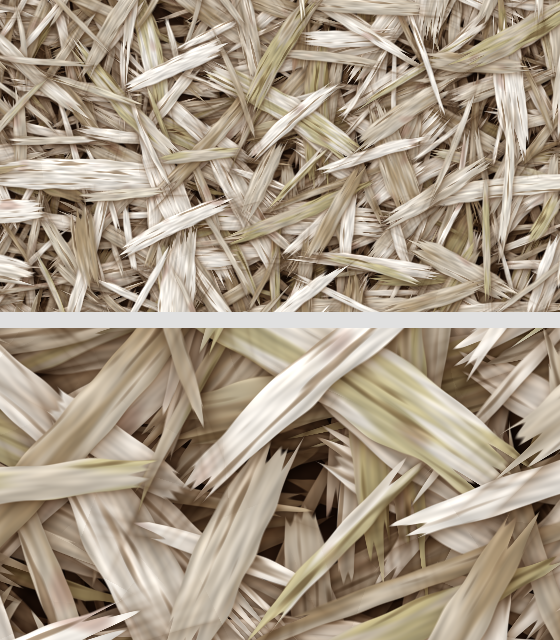
Top: the whole. Bottom: its middle third, enlarged.
Reproduce this texture procedurally as a Shadertoy shader.

```glsl
// Draws a dense heap of shredded, pale plant fibres with frayed ends and dark gaps.

vec3 hash3(vec2 p) {
    vec3 q = fract(p.xyx * vec3(0.1031, 0.1030, 0.0973));
    q += dot(q, q.yxz + 33.33);
    return fract((q.xxy + q.yzz) * q.zyx);
}

// Gradient noise, roughly -1 to 1
float noise(vec2 p) {
    vec2 i = floor(p), f = fract(p);
    vec2 u = f * f * f * (f * (f * 6.0 - 15.0) + 10.0);
    float a = dot(hash3(i).xy * 2.0 - 1.0, f);
    float b = dot(hash3(i + vec2(1, 0)).xy * 2.0 - 1.0, f - vec2(1, 0));
    float c = dot(hash3(i + vec2(0, 1)).xy * 2.0 - 1.0, f - vec2(0, 1));
    float d = dot(hash3(i + 1.0).xy * 2.0 - 1.0, f - 1.0);
    return 1.5 * mix(mix(a, b, u.x), mix(c, d, u.x), u.y);
}

// Matrix into a frame whose x axis points along the given angle
mat2 turn(float a) {
    float c = cos(a), s = sin(a);
    return mat2(c, -s, s, c);
}

// Colour of a strip at q: x along the grain, y across it
vec3 stripColour(vec2 q, vec2 seed, vec3 traits) {
    float patches = noise(vec2(q.x * 8.0, q.y * 30.0) + seed);
    float grain = noise(vec2(q.x * 6.0, q.y * 90.0) + seed.yx);
    float fineGrain = noise(vec2(q.x * 22.0, q.y * 150.0) + seed + 9.0);
    float tone = traits.y + 0.35 * patches + 0.25 * grain;

    vec3 colour = mix(vec3(0.66, 0.575, 0.45), vec3(0.79, 0.745, 0.675), smoothstep(-0.1, 0.25, tone));
    colour = mix(colour, vec3(0.95, 0.93, 0.90), smoothstep(0.25, 0.8, tone));
    // Green rind and reddish stains
    float rind = smoothstep(0.78, 0.9, traits.z) * smoothstep(-0.4, 0.3, grain + patches);
    colour = mix(colour, vec3(0.64, 0.59, 0.37), 0.65 * rind);
    float stain = noise(q * vec2(12.0, 22.0) + seed + 31.0);
    colour = mix(colour, vec3(0.60, 0.42, 0.35), 0.4 * smoothstep(0.35, 0.75, stain));
    // Dark cracks between fibres, warm where they are deep
    colour *= 1.0 + 0.11 * grain + 0.16 * fineGrain;
    float crack = smoothstep(0.25, 0.65, grain - 0.35 * fineGrain);
    return colour * (1.0 - crack * vec3(0.32, 0.39, 0.47));
}

// Lays one strip over the colour below it, with its contact shadow
void layStrip(inout vec3 colour, vec2 offset, vec2 centre, float size, vec3 lit, vec2 id) {
    vec3 shape = hash3(id), traits = hash3(id + 57.3);
    float lean = mix(-1.0, 0.75, smoothstep(0.45, 1.1, centre.x));
    mat2 frame = turn(lean + 2.7 * (shape.x - 0.5));
    vec2 q = frame * offset;
    q.y += (traits.x - 0.5) * 0.16 * q.x * q.x / size;

    float halfLength = size * mix(0.55, 1.02, shape.y);
    float halfWidth = size * mix(0.03, 0.17, shape.z * shape.z) + 0.0025;
    if (abs(q.x) > halfLength * 1.2 + 0.04 || abs(q.y) > halfWidth + 0.06) return;

    // Straight outline with rough sides and deeply splintered ends
    vec2 seed = shape.yz * 90.0;
    float fray = noise(vec2(q.x * 4.0, q.y * 110.0) + seed);
    float rough = noise(vec2(q.x * 18.0, sign(q.y) * 5.0) + seed);
    float taper = 1.0 - 0.28 * smoothstep(0.3, 1.0, abs(q.x) / halfLength) + 0.3 * (traits.y - 0.5) * q.x / halfLength;
    float side = abs(q.y) - halfWidth * taper * (1.0 + 0.1 * rough) - 0.002 * (fray + rough);
    float end = abs(q.x) - halfLength * (0.88 + 0.38 * fray);
    float dist = max(side, end * 0.25);

    // Light comes from the upper left; shadows keep a warm brown tint
    vec2 light = frame * vec2(-0.5, 0.8);
    float facing = clamp(q.y / halfWidth, -1.0, 1.0) * light.y;
    float shadow = (0.31 - 0.2 * facing) * exp(-max(dist, 0.0) * 105.0);
    colour *= 1.0 - shadow * vec3(0.80, 0.98, 1.16);

    float edge = 1.0 / iResolution.y;
    float cover = smoothstep(edge, -edge, dist);
    if (cover > 0.0) {
        vec3 strip = stripColour(q, seed, traits) * lit * (0.99 + 0.08 * facing);
        colour = mix(colour, strip, cover);
    }
}

void mainImage(out vec4 fragColor, in vec2 fragCoord) {
    vec2 p = fragCoord / iResolution.y;
    vec3 colour = vec3(0.23, 0.15, 0.10) * (1.0 + 0.4 * noise(p * 40.0));

    // Layers of scattered strips, from the dim bottom to the bright top
    for (int layer = 0; layer < 16; layer++) {
        float depth = float(layer);
        float size = mix(0.09, 0.36, fract(depth * 0.618 + 0.2));
        vec3 lit = mix(vec3(0.60, 0.50, 0.39), vec3(1.0), smoothstep(0.0, 9.0, depth));
        mat2 gridTurn = turn(depth * 1.3 + 0.4);
        vec2 home = floor(gridTurn * p / size);
        for (int y = -1; y <= 1; y++)
        for (int x = -1; x <= 1; x++) {
            vec2 cell = home + vec2(x, y);
            vec2 id = cell + depth * 37.0 + 200.0;
            vec2 jitter = 0.25 + 0.5 * hash3(id + 11.7).xy;
            vec2 centre = ((cell + jitter) * size) * gridTurn;
            layStrip(colour, p - centre, centre, size, lit, id);
        }
    }
    fragColor = vec4(clamp(colour, 0.0, 1.0), 1.0);
}
```
